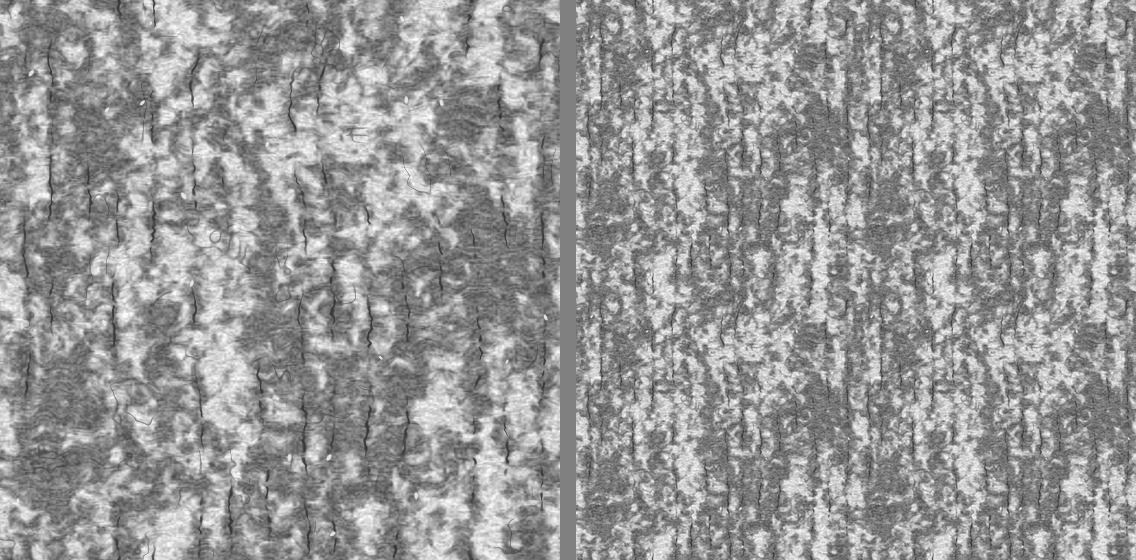
Left: one tile. Right: repeated 2 by 2.
Write a WebGL 1 fragment shader that draws this texture.

```glsl
precision highp float;
// Weathered grey bark: pale speckled crust in upright columns over darker fibre,
// split by broken vertical cracks, with fine crosswise grain and a few bright flecks.
// Layers of wrapping value noise make the surface tile in both directions.
uniform vec2 u_resolution;

const float FIBRE_TONE = 0.45;
const float CRUST_TONE = 0.85;
const float CRACK_TONE = 0.2;
const float FLECK_TONE = 0.93;
const float CRUST_START = 0.375;  // patch height where pale crust begins
const float CRUST_FULL = 0.72;    // patch height where it is palest
const float CRUST_SKEW = 1.3;     // above one keeps the palest crust rare
const vec2 CRACK_CELLS = vec2(16.0, 5.0);
const float CRACK_SHARE = 0.66;
const float CRACK_WIDTH = 0.0021;
const float CRACK_SHADE = 0.0115; // reach of the crust-free strip
const vec2 FLECK_CELLS = vec2(13.0, 13.0);
const float FLECK_SHARE = 0.14;

float hash(vec2 p) {
  vec3 q = fract(p.xyx * vec3(0.1031, 0.1030, 0.0973));
  q += dot(q, q.yzx + 33.33);
  return fract((q.x + q.y) * q.z);
}

// Value noise repeating once per unit square, with the given cells per side.
float noise(vec2 uv, vec2 cells, float seed) {
  vec2 p = uv * cells;
  vec2 i = floor(p);
  vec2 f = p - i;
  f = f * f * (3.0 - 2.0 * f);
  vec2 a = mod(i, cells) + seed;
  vec2 b = mod(i + 1.0, cells) + seed;
  return mix(mix(hash(a), hash(vec2(b.x, a.y)), f.x),
             mix(hash(vec2(a.x, b.y)), hash(b), f.x), f.y);
}

// Same noise, centred on zero.
float ripple(vec2 uv, vec2 cells, float seed) {
  return noise(uv, cells, seed) - 0.5;
}

// Returns crack darkness in x and the surrounding crust-free strip in y.
vec2 cracks(vec2 uv) {
  float wander = 0.012 * ripple(uv, vec2(13.0, 20.0), 11.0)
               + 0.006 * ripple(uv, vec2(26.0, 70.0), 23.0)
               + 0.004 * ripple(uv, vec2(40.0, 160.0), 27.0);
  float across = (uv.x + wander) * CRACK_CELLS.x;
  float column = mod(floor(across), CRACK_CELLS.x);
  float centre = 0.5 + 0.34 * (hash(vec2(column, 71.0)) - 0.5);
  float dist = abs(fract(across) - centre) / CRACK_CELLS.x;

  float along = uv.y * CRACK_CELLS.y + hash(vec2(column, 83.0));
  vec2 cell = vec2(column, mod(floor(along), CRACK_CELLS.y)) + 97.0;
  float span = mix(0.6, 1.0, hash(cell + 31.0));
  float t = fract(along);
  float extent = smoothstep(0.0, 0.2, t) * (1.0 - smoothstep(span - 0.25, span, t));
  extent *= step(hash(cell), CRACK_SHARE);

  float width = CRACK_WIDTH * (0.1 + 1.5 * noise(uv, vec2(30.0, 130.0), 37.0));
  float gaps = smoothstep(0.15, 0.65, noise(uv, vec2(18.0, 96.0), 41.0));
  float line = 1.0 - smoothstep(width * 0.3, width + 0.0016, dist);
  float strip = exp(-dist * dist / (CRACK_SHADE * CRACK_SHADE));
  return vec2(line * extent * gaps, strip * (0.4 + 0.6 * extent));
}

// Thin upright creases along noise contours, kept to scattered places.
float creases(vec2 uv) {
  float contour = abs(ripple(uv, vec2(28.0, 10.0), 53.0)
                + 0.3 * ripple(uv, vec2(60.0, 64.0), 59.0));
  float place = smoothstep(0.6, 0.8, noise(uv, vec2(20.0, 17.0), 61.0));
  return place * (1.0 - smoothstep(0.004, 0.04, contour));
}

// Small tilted bright chips, one at most per cell.
float flecks(vec2 uv) {
  vec2 p = uv * FLECK_CELLS;
  vec2 cell = mod(floor(p), FLECK_CELLS) + 131.0;
  vec2 centre = 0.3 + 0.4 * vec2(hash(cell + 17.0), hash(cell + 43.0));
  vec2 d = (fract(p) - centre) / FLECK_CELLS;
  float angle = mix(0.4, 2.2, hash(cell + 67.0));
  vec2 axis = vec2(cos(angle), sin(angle));
  d = vec2(dot(d, axis), dot(d, vec2(-axis.y, axis.x)));
  float size = mix(0.6, 1.15, hash(cell + 89.0));
  float r = length(d / (size * vec2(0.0072, 0.0036)));
  return step(hash(cell), FLECK_SHARE) * (1.0 - smoothstep(0.55, 1.1, r));
}

void main() {
  vec2 uv = gl_FragCoord.xy / u_resolution;

  // Bend the columns broadly, then roughen the patch outlines.
  vec2 bent = uv + vec2(0.045 * ripple(uv, vec2(4.0, 5.0), 3.0), 0.0);
  vec2 rough = bent + 0.013 * vec2(ripple(uv, vec2(42.0, 38.0), 5.0),
                                   ripple(uv, vec2(38.0, 42.0), 7.0));
  vec2 crack = cracks(bent);

  // Pale crust, from broad regions down to crumbs.
  float patches = 0.08 * noise(uv, vec2(3.0, 4.0), 13.0)
                + 0.24 * noise(rough, vec2(17.0, 4.0), 17.0)
                + 0.26 * noise(rough, vec2(34.0, 23.0), 19.0)
                + 0.32 * noise(rough, vec2(56.0, 60.0), 29.0)
                + 0.18 * noise(rough, vec2(118.0, 128.0), 31.0);
  float crust = smoothstep(CRUST_START, CRUST_FULL, patches - 0.16 * crack.y);
  float tone = mix(FIBRE_TONE, CRUST_TONE, pow(crust, CRUST_SKEW));

  // Crosswise fibre and fine grit.
  tone += 0.08 * ripple(rough, vec2(44.0, 120.0), 47.0)
        + 0.18 * ripple(rough, vec2(112.0, 300.0), 73.0)
        + 0.15 * ripple(uv, vec2(256.0, 256.0), 79.0);

  tone = mix(tone, CRACK_TONE, 0.45 * creases(bent));
  tone = mix(tone, CRACK_TONE, 0.9 * crack.x);
  tone = mix(tone, FLECK_TONE, 0.9 * flecks(bent));
  gl_FragColor = vec4(vec3(clamp(tone, 0.0, 1.0)), 1.0);
}
```
